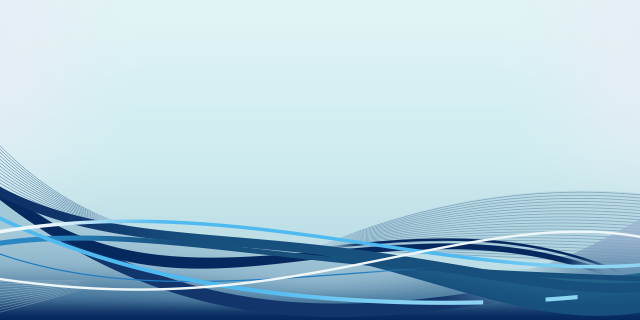
Write a WebGL 1 fragment shader that draws this background.

```glsl
precision highp float;
uniform vec2 u_resolution;

// Smooth height through five knots spread evenly over x = 0..2
float curve(float x, float a, float b, float c, float d, float e) {
  float t = 2.0 * x;
  float d2 = c - 2.0 * b + a;
  float d3 = d - 3.0 * c + 3.0 * b - a;
  float d4 = e - 4.0 * d + 6.0 * c - 4.0 * b + a;
  return a + t * (b - a + (t - 1.0) / 2.0 * (d2 + (t - 2.0) / 3.0 * (d3 + (t - 3.0) / 4.0 * d4)));
}

// Antialiased coverage of a signed depth
float cover(float depth) {
  return clamp(0.5 + depth * u_resolution.y, 0.0, 1.0);
}

float ribbon(float y, float center, float halfWidth) {
  return cover(halfWidth - abs(y - center));
}

// Fan of fine lines between two heights
float mesh(float y, float top, float bottom, float count) {
  float span = top - bottom;
  float f = (y - bottom) / max(span, 0.0001);
  float gap = span / count;
  float d = abs(fract(f * count) - 0.5) * gap;
  float inside = step(0.0, f) * step(f, 1.0) * step(0.0, span);
  return inside * cover(0.0012 - d) * smoothstep(0.0, 0.004, gap);
}

void main() {
  vec2 p = gl_FragCoord.xy / u_resolution * vec2(2.0, 1.0);
  float x = p.x;
  float y = p.y;
  vec3 navy = vec3(0.02, 0.16, 0.37);
  vec3 teal = vec3(0.09, 0.31, 0.49);
  vec3 steel = vec3(0.30, 0.49, 0.63);
  vec3 mist = vec3(0.58, 0.73, 0.81);
  vec3 sky = vec3(0.31, 0.73, 0.94);
  vec3 white = vec3(0.93, 0.97, 0.98);

  // Pale backdrop, whiter toward the sides and top
  vec3 col = mix(vec3(0.74, 0.87, 0.90), vec3(0.82, 0.93, 0.945), smoothstep(0.2, 0.6, y));
  col = mix(col, vec3(0.88, 0.953, 0.96), smoothstep(0.55, 1.0, y));
  float side = smoothstep(0.55, 1.05, abs(x - 1.0));
  col = mix(col, vec3(0.91, 0.93, 0.96), side * smoothstep(0.2, 0.8, y) * 0.8);

  // Shared ribbon heights
  float crest = curve(x, 0.401, 0.266, 0.219, 0.146, 0.102);
  float wave = curve(x, 0.396, 0.185, 0.203, 0.227, 0.102);
  float trough = curve(x, 0.396, 0.120, 0.031, 0.068, 0.141);

  // Line fans on the left and right
  float leftTop = curve(x, 0.55, 0.268, 0.22, 0.20, 0.20);
  float leftFan = mesh(y, leftTop, crest, 14.0) * (1.0 - smoothstep(0.45, 0.6, x));
  col = mix(col, vec3(0.36, 0.52, 0.66), leftFan * 0.8);
  float u = x - 1.0;
  float rightTop = 0.232 + 0.42 * u - 0.256 * u * u;
  float rightBottom = 0.222 - 0.05 * u;
  float rightArea = step(0.0, u) * cover(rightTop - y) * cover(y - rightBottom);
  col = mix(col, mist, rightArea * 0.28);
  col = mix(col, vec3(0.42, 0.58, 0.70), mesh(y, rightTop, rightBottom, 23.0) * step(0.0, u) * 0.7);

  // Hazy slope at the right edge
  float slope = 0.16 + 0.155 * pow(max((x - 1.65) / 0.35, 0.0), 1.3);
  col = mix(col, mix(steel, vec3(0.62, 0.71, 0.82), smoothstep(0.1, 0.3, y)),
            cover(slope - y) * smoothstep(1.55, 1.9, x) * 0.85);

  // Body that darkens toward the bottom
  float lift = y + 0.05 * exp(-6.0 * u * u) * smoothstep(0.02, 0.1, y);
  vec3 body = mix(navy, steel, smoothstep(0.0, 0.09, lift));
  body = mix(body, mist, smoothstep(0.07, 0.2, lift));
  body = mix(body, vec3(0.68, 0.82, 0.87), smoothstep(0.18, 0.28, lift) * 0.6);
  col = mix(col, body, cover(crest - y));
  col = mix(col, white, mesh(y, 0.125, 0.02 + 0.28 * x, 12.0) * (1.0 - smoothstep(0.1, 0.35, x)) * 0.3);

  // Deep ribbons
  col = mix(col, navy + 0.05, ribbon(y, trough, 0.021) * (1.0 - smoothstep(1.35, 1.6, x)));
  float broad = curve(x, 0.26, 0.255, 0.211, 0.115, 0.085);
  float broadWidth = mix(0.006, 0.062, smoothstep(0.9, 1.9, x));
  vec3 broadColor = mix(teal, vec3(0.13, 0.39, 0.54), smoothstep(-0.05, 0.06, y - broad));
  col = mix(col, navy, ribbon(y, wave, mix(0.018, 0.009, smoothstep(0.5, 1.3, x))) * (1.0 - smoothstep(1.75, 1.9, x)));
  col = mix(col, navy, ribbon(y, wave + 0.021, 0.004) * smoothstep(1.0, 1.15, x) * (1.0 - smoothstep(1.8, 1.95, x)));
  col = mix(col, broadColor, ribbon(y, broad, broadWidth) * smoothstep(0.8, 1.0, x));
  col = mix(col, mix(navy + 0.04, teal, smoothstep(0.1, 0.7, x)), ribbon(y, crest, 0.015));

  // Medium blue strands
  float strand = curve(x, 0.240, 0.245, 0.193, 0.151, 0.128);
  vec3 strandColor = mix(vec3(0.16, 0.53, 0.76), teal, smoothstep(0.1, 0.6, x));
  col = mix(col, strandColor, ribbon(y, strand, 0.008));
  float thread = curve(x, 0.206, 0.122, 0.138, 0.172, 0.180);
  col = mix(col, vec3(0.12, 0.49, 0.76), ribbon(y, thread, 0.002) * (1.0 - smoothstep(1.1, 1.4, x)));

  // Bright ribbons
  float low = curve(x, 0.318, 0.146, 0.070, 0.055, 0.094);
  float lowMask = cover(1.51 - x) + cover(0.05 - abs(x - 1.755));
  col = mix(col, mix(sky, vec3(0.55, 0.83, 0.95), smoothstep(0.7, 1.4, x)), ribbon(y, low, 0.0065) * lowMask);
  float high = curve(x, 0.276, 0.307, 0.260, 0.190, 0.172);
  vec3 highColor = mix(white, sky, smoothstep(0.1, 0.55, x));
  highColor = mix(highColor, vec3(0.56, 0.84, 0.96), smoothstep(1.4, 1.9, x));
  col = mix(col, highColor, ribbon(y, high, 0.0055));
  float pale = curve(x, 0.128, 0.096, 0.151, 0.247, 0.260);
  col = mix(col, white, ribbon(y, pale, 0.0038));

  gl_FragColor = vec4(col, 1.0);
}
```
